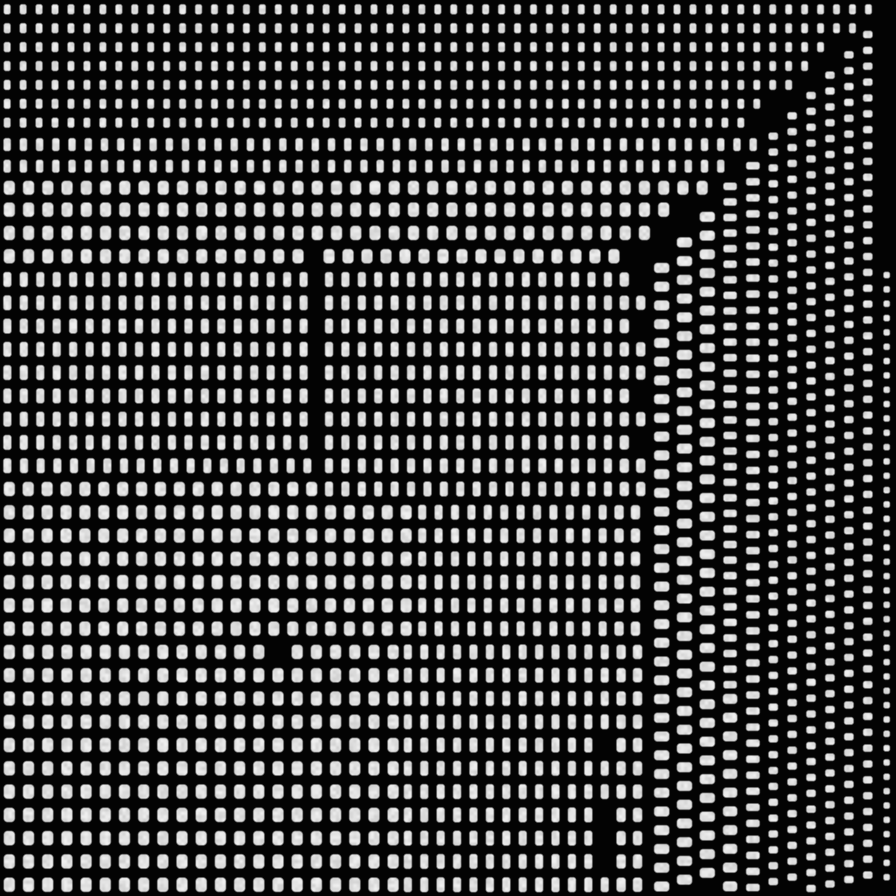
This pattern is drawn by a three.js fragment shader. Its source:

```glsl
varying vec2 vUv;

float hash(vec2 p) {
  return fract(sin(dot(p, vec2(127.1, 311.7))) * 43758.5);
}

float noise(vec2 p) {
  vec2 i = floor(p), f = fract(p);
  f = f * f * (3.0 - 2.0 * f);
  return mix(mix(hash(i), hash(i + vec2(1.0, 0.0)), f.x),
             mix(hash(i + vec2(0.0, 1.0)), hash(i + 1.0), f.x), f.y);
}

// Closest centre in an evenly spaced run that ends at or before last
float nearest(float v, float first, float pitch, float last) {
  float count = floor((last - first) / pitch + 0.01);
  return first + pitch * clamp(floor((v - first) / pitch + 0.5), 0.0, count);
}

float pill(vec2 p, vec2 halfSize) {
  float radius = 0.7 * min(halfSize.x, halfSize.y);
  vec2 q = abs(p) - halfSize + radius;
  return length(max(q, 0.0)) + min(max(q.x, q.y), 0.0) - radius;
}

// Short rows along the top, cut by the diagonal
float topRows(vec2 p) {
  vec2 c;
  vec2 size = vec2(0.38, 0.56);
  if (p.y < 14.84) {
    c.y = nearest(p.y, 1.04, 2.109, 13.8);
    c.x = nearest(p.x, 0.8, 1.78, 98.6 - 1.08 * c.y);
  } else {
    c.y = nearest(p.y, 16.14, 2.41, 21.0);
    float end = 84.7 - 1.2 * (c.y - 16.14);
    bool wide = c.y > 20.0;
    size = wide ? vec2(0.62, 0.78) : vec2(0.41, 0.72);
    c.x = wide ? nearest(p.x, 1.04, 2.148, end) : nearest(p.x, 0.8, 1.81, end);
  }
  return pill(p - c, size);
}

// Main block: wide and narrow pills on either side of a seam
float blockRows(vec2 p) {
  vec2 wide = vec2(0.62, 0.8), narrow = vec2(0.45, 0.83);
  float row = clamp(floor((p.y - 23.4) / 2.598 + 0.5), 0.0, 29.0);
  vec2 c = vec2(0.0, 23.4 + 2.598 * row);
  if (row < 1.5) {
    c.x = nearest(p.x, 1.04, 2.148, 75.5 - 3.0 * row);
    return pill(p - c, wide);
  }
  float seam = row < 12.5 ? 35.8 : row < 18.5 ? 46.2 : 44.6;
  vec2 size = narrow;
  if (p.x < seam) {
    if (row > 2.5 && row < 11.5) {
      c.x = nearest(p.x, 0.82, row > 10.5 ? 1.86 : 1.837, seam - 0.7);
    } else {
      float pitch = row < 2.5 ? 2.148 : row < 18.5 ? 2.109 : 2.142;
      c.x = nearest(p.x, 1.04, pitch, seam - 0.7);
      size = wide;
    }
  } else {
    bool shortRow = row < 11.5 && mod(row * 2.0, 5.0) < 1.5;
    float end = shortRow || row < 2.5 ? 70.0 : 71.7;
    c.x = nearest(p.x, seam + 0.92, row < 2.5 ? 2.12 : 1.831, end);
    if (row < 2.5) size = wide;
    else if (c.x > 69.0) size = vec2(0.52, 0.8);
  }
  // Missing pills
  bool holeRow = abs(row - 23.0) < 0.5 || abs(row - 27.0) < 1.5;
  bool hole = (abs(row - 19.0) < 0.5 && abs(c.x - 31.0) < 0.6)
           || (holeRow && abs(c.x - 67.4) < 0.6);
  return hole ? 9.0 : pill(p - c, size);
}

// Upright columns of flat pills on the right
float sideColumns(vec2 p) {
  vec2 c, size;
  float first, pitch;
  if (p.x < 85.2) {
    float column = clamp(floor((p.x - 73.85) / 2.545 + 0.5), 0.0, 4.0);
    c.x = 73.85 + 2.545 * column;
    first = 29.9 - 2.85 * column;
    pitch = 2.092;
    size = vec2(0.85, 0.56);
    if (column > 3.5) {
      pitch = 1.79;
      size = vec2(0.76, 0.42);
    } else if (column > 2.5) {
      bool low = p.y > 77.0;
      first = low ? 78.0 : 20.8;
      pitch = low ? 2.092 : 1.738;
      size = low ? vec2(0.8, 0.56) : vec2(0.75, 0.42);
    }
  } else {
    float column = clamp(floor((p.x - 86.3) / 2.11 + 0.5), 0.0, 6.0);
    bool outer = column > 5.5;
    c.x = 86.3 + 2.11 * column;
    first = outer ? 30.7 : 15.2 - 2.27 * column;
    pitch = outer ? 1.6 : 1.77;
    size = outer ? vec2(0.36) : vec2(0.53, 0.41);
  }
  c.y = nearest(p.y, first, pitch, 99.4);
  return pill(p - c, size);
}

void main() {
  // Percent of the canvas, measured down from the top
  vec2 p = vec2(vUv.x, 1.0 - vUv.y) * 100.0;
  float rows = p.y < 22.2 ? topRows(p) : blockRows(p);
  float d = min(rows, sideColumns(p));
  float cover = 1.0 - smoothstep(-0.13, 0.13, d);
  vec3 paper = vec3(mix(0.82, 0.94, noise(p * 2.6)));
  gl_FragColor = vec4(mix(vec3(0.01), paper, cover), 1.0);
}
```
